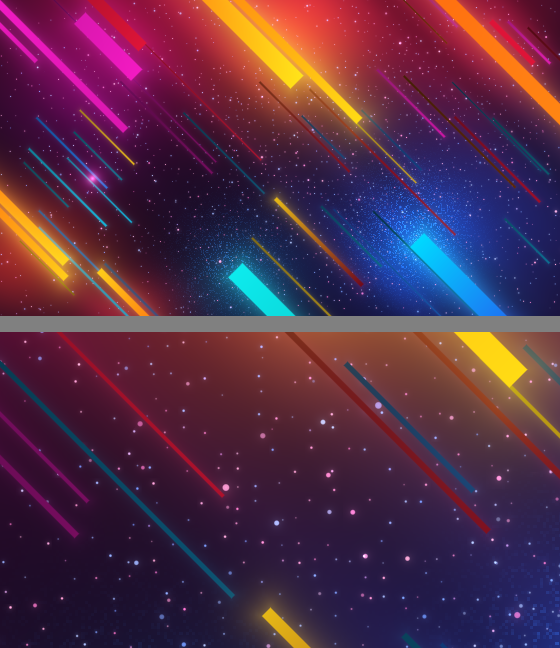
Top: the whole. Bottom: its middle third, enlarged.
Reproduce this background procedurally as a WebGL 2 fragment shader.

```glsl
#version 300 es
precision highp float;
// Neon streaks falling diagonally through a dusty, star-filled purple sky.
// Soft blobs tint the sky; hashed grids give stars, a hashed loop gives thin
// lines, and box distances in a 45-degree frame give the wide glowing beams.
uniform vec2 u_resolution;
out vec4 fragColor;

const vec3 GOLD = vec3(1.0, 0.80, 0.10), ORANGE = vec3(1.0, 0.42, 0.06);
const vec3 CRIMSON = vec3(0.87, 0.08, 0.22), MAGENTA = vec3(0.95, 0.10, 0.76);
const vec3 CYAN = vec3(0.05, 0.92, 0.93), BLUE = vec3(0.12, 0.42, 0.95);

vec3 hash3(vec2 p) {
  vec3 h = fract(p.xyx * vec3(0.1031, 0.1030, 0.0973));
  h += dot(h, h.yxz + 33.33);
  return fract((h.xxy + h.yzz) * h.zyx);
}

float noise(float x) {
  float f = fract(x);
  return mix(hash3(vec2(floor(x), 7.0)).x, hash3(vec2(floor(x) + 1.0, 7.0)).x, f * f * (3.0 - 2.0 * f));
}

float blob(vec2 p, vec2 center, vec2 radius) {
  vec2 d = (p - center) / radius;
  return exp(-dot(d, d));
}

vec3 screen(vec3 base, vec3 light) {
  return 1.0 - (1.0 - min(base, 1.0)) * (1.0 - min(light, 1.0));
}

// Beam at q = (lane, travel); span = (lane, start, end, half width).
vec3 beam(vec3 col, vec2 q, vec4 span, vec3 tail, vec3 head, float glow, float reach) {
  vec2 d = abs(q - vec2(span.x, 0.5 * (span.y + span.z))) - vec2(span.w, 0.5 * (span.z - span.y));
  float dist = 0.7071 * (length(max(d, 0.0)) + min(max(d.x, d.y), 0.0));
  float along = clamp((q.y - span.y) / (span.z - span.y), 0.0, 1.0);
  vec3 tint = mix(tail, head, along);
  float aa = 0.8 / u_resolution.y;
  col = screen(col, tint * glow * exp(-max(dist, 0.0) / reach));
  return mix(col, tint, 1.0 - smoothstep(-aa, aa, dist));
}

vec3 sky(vec2 p, vec2 q) {
  vec3 c = vec3(0.085, 0.035, 0.13);
  c += vec3(0.56, 0.02, 0.10) * blob(p, vec2(0.75, 1.02), vec2(0.75, 0.36));
  c += vec3(0.40, 0.20, 0.0) * blob(p, vec2(0.93, 0.83), vec2(0.23, 0.24));
  c += vec3(0.30, 0.03, 0.04) * blob(p, vec2(1.55, 0.87), vec2(0.24));
  c += vec3(0.20, 0.0, 0.20) * blob(p, vec2(0.28, 0.73), vec2(0.25));
  c += vec3(0.50, 0.09, 0.02) * blob(p, vec2(0.06, 0.2), vec2(0.29, 0.2));
  c += vec3(0.40, 0.05, 0.06) * blob(p, vec2(0.42, 0.02), vec2(0.16, 0.11));
  c += vec3(0.04, 0.11, 0.31) * blob(p, vec2(1.42, 0.3), vec2(0.52, 0.34));
  c += vec3(0.0, 0.17, 0.48) * blob(p, vec2(1.33, 0.2), vec2(0.17));
  c += vec3(0.0, 0.18, 0.24) * blob(p, vec2(0.77, 0.1), vec2(0.17));
  return c * (0.82 + 0.3 * noise(q.x * 9.0));
}

// Three grids of round stars, from fine dust to a few glowing orbs.
vec3 stars(vec2 p) {
  vec3 light = vec3(0.0);
  float band = 0.35 + 0.65 * blob(p, vec2(1.15, 0.45), vec2(0.65, 0.4));
  float aa = 0.8 / u_resolution.y;
  for (int i = 0; i < 3; i++) {
    float size = 0.019 * exp2(1.4 * float(i));
    vec2 cell = floor(p / size);
    vec3 h = hash3(cell + 71.0 * float(i)), k = hash3(cell + 19.7 + 37.0 * float(i));
    float d = length(p - (cell + 0.2 + 0.6 * h.xy) * size);
    float radius = (0.0011 + 0.0011 * float(i)) * (0.6 + 0.6 * k.x);
    vec3 tint = mix(vec3(0.35, 0.55, 1.0), vec3(1.0, 0.4, 0.75), smoothstep(0.35, 0.75, k.y));
    tint = mix(tint, vec3(0.95, 0.9, 0.85), 0.5 * k.z);
    float shape = 1.0 - smoothstep(radius - aa, radius + aa, d) + 0.25 * exp(-d / (radius * 1.6));
    light += tint * shape * step(h.z, 0.55 * band) * (0.35 + 0.6 * k.x);
  }
  return light;
}

vec3 thinLines(vec3 col, vec2 q) {
  for (int i = 0; i < 36; i++) {
    vec3 h = hash3(vec2(float(i), 3.0)), k = hash3(vec2(float(i), 41.0));
    float lane = -0.72 + 2.35 * (float(i) + h.x) / 36.0;
    float first = abs(lane), last = min(3.57 - lane, 2.0 + lane);
    float start = mix(first - 0.15, last - 0.2, h.y);
    float reach = mix(0.25, 1.15, h.z * h.z);
    float depth = 0.5 * (start - lane);
    vec3 warm = mix(mix(CRIMSON, ORANGE, step(0.35, k.y)), MAGENTA, step(0.72, k.y));
    vec3 cool = mix(mix(BLUE, CYAN, k.y), GOLD, step(0.72, k.y));
    vec3 tint = mix(cool, warm, step(depth, 0.1 + 0.4 * k.x)) * mix(0.35, 0.95, k.z);
    vec4 span = vec4(lane, start, start + reach, mix(0.0025, 0.0055, k.x));
    col = beam(col, q, span, tint * 0.7, tint, 0.2, 0.007);
  }
  return col;
}

void main() {
  vec2 p = gl_FragCoord.xy / u_resolution.y;
  vec2 q = vec2(p.x + p.y - 1.0, p.x - p.y + 1.0);
  vec3 col = screen(sky(p, q), stars(p));

  // Fine dust drifting around the two cold beams.
  vec3 grain = hash3(floor(p * 300.0));
  float dust = blob(p, vec2(1.3, 0.27), vec2(0.14)) + 0.6 * blob(p, vec2(0.73, 0.17), vec2(0.13));
  col += vec3(0.1, 0.35, 0.6) * dust * step(0.72, grain.x) * grain.y;
  col = thinLines(col, q);

  // Paired beams: gold from above, gold at the left, magenta at the upper left.
  for (int i = 0; i < 2; i++) {
    float s = float(i);
    col = beam(col, q, vec4(0.68 + 0.075 * s, 0.3, 1.2 + 0.32 * s, 0.041 - 0.022 * s), ORANGE, vec3(1.0, 0.86, 0.08), 0.42, 0.055);
    col = beam(col, q, vec4(-0.622 - 0.05 * s, 0.4, 1.04 + 0.05 * s, 0.021 - 0.005 * s), ORANGE, GOLD, 0.45, 0.035);
    col = beam(col, q, vec4(-0.015 - 0.065 * s, -0.1, 0.81 - 0.5 * s, 0.016 - 0.006 * s), MAGENTA, MAGENTA * 0.9, 0.25, 0.022);
  }
  // Single wide beams.
  col = beam(col, q, vec4(0.195, 0.31, 0.67, 0.036), MAGENTA * 0.9, MAGENTA, 0.35, 0.035);
  col = beam(col, q, vec4(0.302, 0.2, 0.6, 0.026), CRIMSON * 0.8, CRIMSON, 0.2, 0.03);
  col = beam(col, q, vec4(1.41, 1.2, 2.4, 0.034), ORANGE, vec3(1.0, 0.55, 0.08), 0.4, 0.035);
  col = beam(col, q, vec4(1.487, 1.62, 1.89, 0.012), CRIMSON, CRIMSON, 0.25, 0.02);
  col = beam(col, q, vec4(-0.542, 1.17, 1.6, 0.015), GOLD, ORANGE, 0.4, 0.03);
  col = beam(col, q, vec4(-0.11, 1.6, 2.1, 0.045), CYAN, CYAN * 0.9, 0.35, 0.035);
  col = beam(col, q, vec4(0.56, 2.08, 2.65, 0.044), vec3(0.0, 0.85, 1.0), BLUE, 0.5, 0.05);
  col = beam(col, q, vec4(0.243, 1.5, 2.05, 0.009), GOLD * 0.9, CRIMSON * 0.5, 0.4, 0.018);

  // One large pink star.
  float orb = length(p - vec2(0.293, 0.435));
  col = screen(col, vec3(1.0, 0.5, 0.85) * exp(-orb / 0.009) + vec3(0.5, 0.05, 0.4) * exp(-orb / 0.035));
  fragColor = vec4(min(col, 1.0), 1.0);
}
```
